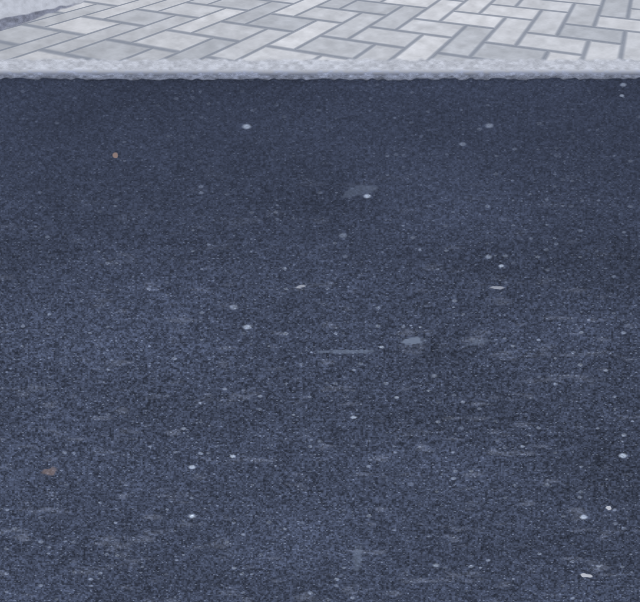
This texture is drawn by a Shadertoy shader. Its source:

```glsl
// Dark blue-grey asphalt below a pale kerb and a strip of herringbone paving.
// The paving is a sheared brick lattice in perspective; the asphalt is layered
// value noise with hashed flecks and a few worn, scuffed marks.

float hash(vec2 p) {
    vec3 q = fract(p.xyx * 0.1031);
    q += dot(q, q.yzx + 33.33);
    return fract((q.x + q.y) * q.z);
}

float noise(vec2 p) {
    vec2 i = floor(p), f = fract(p);
    f = f * f * (3.0 - 2.0 * f);
    return mix(mix(hash(i), hash(i + vec2(1, 0)), f.x),
               mix(hash(i + vec2(0, 1)), hash(i + vec2(1, 1)), f.x), f.y);
}

float fbm(vec2 p) {
    float sum = 0.0, amp = 0.5;
    for (int i = 0; i < 4; i++) {
        sum += amp * noise(p);
        p = p * 2.03 + 17.1;
        amp *= 0.5;
    }
    return sum / 0.9375;
}

// Soft, ragged, tilted ellipse
float mark(vec2 g, vec2 center, vec2 radius, float slope) {
    vec2 d = g - center;
    d.y += slope * d.x;
    float ragged = 0.6 * (noise(g * vec2(160, 260)) - 0.5);
    return 1.0 - smoothstep(0.5, 1.15, length(d / radius) + ragged);
}

// One random fleck in a share of the grid cells
float flecks(vec2 g, float freq, float share) {
    vec2 p = g * freq * vec2(0.75, 1.0);
    vec2 cell = floor(p);
    float size = mix(0.12, 0.3, hash(cell + 71.0));
    vec2 center = 0.35 + 0.3 * vec2(hash(cell + 13.0), hash(cell + 37.0));
    float dist = length((p - cell - center) * vec2(0.8, 1.0));
    float shape = 1.0 - smoothstep(size * 0.4, size + 0.08, dist);
    return shape * step(1.0 - share, hash(cell)) * mix(0.35, 1.0, hash(cell + 91.0));
}

// Herringbone of 2:1 bricks: x = distance to joint, y = brick tone
vec2 herringbone(vec2 p) {
    vec2 cell = floor(p), f = p - cell;
    float m = mod(cell.x - cell.y, 4.0);
    bool along = m < 1.5;
    vec2 size = along ? vec2(2, 1) : vec2(1, 2);
    vec2 offset = along ? vec2(m, 0) : vec2(0, 3.0 - m);
    vec2 local = f + offset;
    vec2 edge = min(local, size - local);
    return vec2(min(edge.x, edge.y), hash(cell - offset + 200.0));
}

vec3 paving(vec2 g) {
    float k = 1.0 / (g.y + 0.25);
    float x = (g.x - 0.53) * k;
    vec2 brick = herringbone(vec2(5.5 * x - 3.1 * k, 1.6 * x + 3.4 * k));
    vec3 col = mix(vec3(0.69, 0.71, 0.75), vec3(0.83, 0.84, 0.87), brick.y);
    col *= 0.94 + 0.06 * smoothstep(0.0, 0.6, g.x);
    col *= 0.91 + 0.18 * fbm(g * vec2(60, 130));
    float joint = 1.0 - smoothstep(0.015, 0.13, brick.x);
    col = mix(col, vec3(0.50, 0.53, 0.59), joint * 0.75);

    // Raised kerb in the upper left corner
    float wobble = 0.004 * (noise(g * 90.0) - 0.5);
    float foot = 0.052 - 0.36 * g.x + wobble;
    float lip = 0.031 - 0.20 * g.x + wobble;
    vec3 face = vec3(0.48, 0.50, 0.57) * (0.75 + 0.5 * fbm(g * 150.0));
    vec3 top = vec3(0.72, 0.74, 0.79) * (0.9 + 0.2 * fbm(g * 120.0));
    col = mix(face, col, smoothstep(-0.002, 0.002, g.y - foot));
    float onTop = 1.0 - smoothstep(-0.002, 0.002, g.y - min(lip, foot));
    return mix(col, top, onTop);
}

vec3 kerb(vec2 g) {
    float grain = fbm(g * vec2(120, 220));
    vec3 top = vec3(0.74, 0.76, 0.81) * (0.84 + 0.3 * grain);
    vec3 face = vec3(0.50, 0.53, 0.61) * (0.65 + 0.7 * grain);
    float drop = smoothstep(0.115, 0.124, g.y + 0.008 * (grain - 0.5));
    return mix(top, face, drop);
}

vec3 asphalt(vec2 g) {
    float near = smoothstep(0.13, 0.65, g.y);
    vec3 col = mix(vec3(0.222, 0.25, 0.325), vec3(0.262, 0.293, 0.372), near);
    col *= 0.86 + 0.28 * fbm(g * vec2(4, 9) + 5.0);
    col *= 1.0 - 0.05 * smoothstep(0.7, 1.06, g.x);

    // Grain and flecks, stronger toward the viewer
    float grain = 0.5 * (noise(g * vec2(230, 330)) + noise(g * vec2(420, 480) + 9.0)) - 0.5;
    col *= 1.0 + grain * mix(0.4, 0.85, near);
    float streak = smoothstep(0.62, 0.85, fbm(g * vec2(24, 85)));
    col += 0.09 * streak * near;
    float fleck = 0.16 * flecks(g, 190.0, 0.22) + 0.24 * flecks(g + 3.0, 95.0, 0.06);
    col += (fleck * mix(0.4, 1.0, near) + 0.45 * flecks(g + 7.0, 60.0, 0.008)) * vec3(0.95, 1.0, 1.03);

    // Scuffs, then pale chips, then warm specks
    float scuff = mark(g, vec2(0.597, 0.318), vec2(0.034, 0.009), 0.2) * 0.35;
    scuff += mark(g, vec2(0.577, 0.584), vec2(0.055, 0.004), 0.0) * 0.6;
    scuff += mark(g, vec2(0.794, 0.569), vec2(0.025, 0.005), 0.15) * 0.4;
    scuff += mark(g, vec2(0.594, 0.925), vec2(0.010, 0.024), 0.5) * 0.5;
    scuff += mark(g, vec2(0.686, 0.566), vec2(0.022, 0.007), 0.0);
    col = mix(col, vec3(0.45, 0.50, 0.59), min(scuff, 0.9));
    float chip = mark(g, vec2(0.974, 0.956), vec2(0.011, 0.004), -0.1);
    chip += mark(g, vec2(0.826, 0.478), vec2(0.012, 0.003), 0.0) * 0.7;
    chip += mark(g, vec2(0.500, 0.476), vec2(0.010, 0.003), 0.25) * 0.7;
    chip += mark(g, vec2(1.011, 0.844), vec2(0.005, 0.004), 0.0);
    col = mix(col, vec3(0.72, 0.74, 0.79), min(chip, 1.0));
    float warm = mark(g, vec2(0.192, 0.258), vec2(0.005), 0.0);
    warm += mark(g, vec2(0.083, 0.783), vec2(0.014, 0.007), 0.1) * 0.6;
    return mix(col, vec3(0.54, 0.47, 0.46), min(warm, 1.0));
}

void mainImage(out vec4 fragColor, in vec2 fragCoord) {
    // Height units, measured down from the top edge
    vec2 g = vec2(fragCoord.x, iResolution.y - fragCoord.y) / iResolution.y;
    float ragged = 0.004 * (noise(g * vec2(110, 60)) - 0.5);
    vec3 col = mix(paving(g), kerb(g), smoothstep(0.096, 0.102, g.y + ragged));
    float road = g.y + ragged - 0.132 + 0.006 * (g.x - 0.5) * (g.x - 0.5);
    col = mix(col, asphalt(g), smoothstep(-0.0015, 0.0015, road));
    col *= 1.0 - 0.2 * exp(-abs(road) * 300.0);
    fragColor = vec4(clamp(col, 0.0, 1.0), 1.0);
}
```
